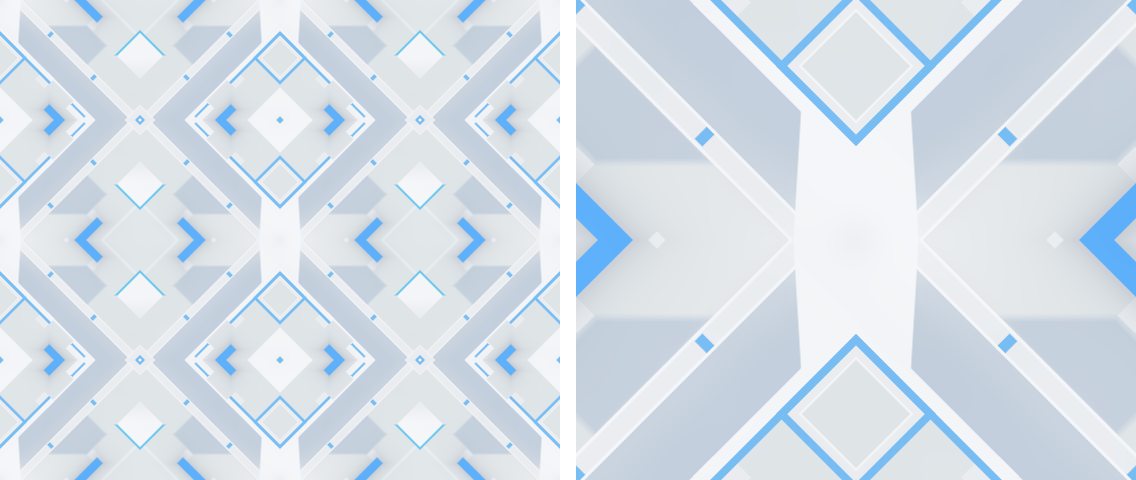
Left, the full canvas; right, a detail of the centre.
A Shadertoy shader for this pattern:

```glsl
// Mirrored lattice of pale panels, slate bands and bright blue chevrons, two repeats each way

const vec2 CELL = vec2(384.0, 329.0);   // design units per repeat
const vec2 REPEATS = vec2(2.0);
const float TAU = 6.2831853;

const vec3 PANEL = vec3(0.876, 0.896, 0.908);
const vec3 MIST  = vec3(0.902, 0.914, 0.924);
const vec3 WHITE = vec3(0.955, 0.962, 0.972);
const vec3 PALE  = vec3(0.918, 0.928, 0.942);
const vec3 SLATE = vec3(0.768, 0.812, 0.866);
const vec3 BLUE  = vec3(0.37, 0.69, 0.98);
const vec3 SKY   = vec3(0.47, 0.74, 0.95);
const vec3 CYAN  = vec3(0.44, 0.78, 0.94);

// Signed distance to a 45 degree box, bounded along x+y and x-y
float slantBox(vec2 p, vec2 sumRange, vec2 diffRange) {
    float s = p.x + p.y, t = p.x - p.y;
    float d = max(max(sumRange.x - s, s - sumRange.y),
                  max(diffRange.x - t, t - diffRange.y));
    return d * 0.7071;
}

float diamond(vec2 p, float radius) {
    return (abs(p.x) + abs(p.y) - radius) * 0.7071;
}

float outline(float d, float width) {
    return abs(d) - 0.5 * width;
}

float glow(vec2 p, float reach) {
    return exp(-dot(p, p) / (reach * reach));
}

vec3 paint(vec3 base, vec3 ink, float d, float blur) {
    return mix(base, ink, clamp(0.5 - d / blur, 0.0, 1.0));
}

vec3 shade(vec3 base, float d, float reach, float strength) {
    return base * (1.0 - strength * vec3(1.0, 0.9, 0.75) * exp(-max(d, 0.0) / reach));
}

// Layered sines with whole periods, so the tint wraps
float softTint(vec2 uv) {
    vec2 a = TAU * uv;
    return sin(4.0 * a.x + 2.0 * sin(2.0 * a.y)) * 0.5
         + sin(6.0 * a.y + 2.0 * sin(4.0 * a.x)) * 0.3
         + sin(10.0 * a.x + 8.0 * a.y) * 0.2;
}

// Slate bands, pale strips and the bright gap between cells
vec3 lattice(vec3 col, vec2 p, float aa) {
    vec2 fromGap = p - vec2(0.0, 0.5 * CELL.y);
    float s = p.x + p.y;
    col = mix(col, MIST, smoothstep(185.0, 205.0, s) * smoothstep(130.0, 40.0, p.x));
    float patchD = max(slantBox(p, vec2(194.0, 248.0), vec2(-200.0, 44.0)), p.y - 129.0);
    vec3 patchInk = mix(SLATE, PANEL, 0.08 + 0.35 * smoothstep(80.0, 50.0, p.x));
    col = paint(col, patchInk, patchD, 4.0);
    float slab = slantBox(p, vec2(130.0, 180.0), vec2(-200.0, 200.0));
    float fade = 0.22 * smoothstep(110.0, 160.0, p.y) + 0.2 * smoothstep(150.0, 178.0, s);
    col = paint(col, mix(SLATE, PANEL, fade), slab, aa);
    float strip = slantBox(p, vec2(180.0, 194.0), vec2(-140.0, 200.0));
    col = paint(col, PALE, strip, aa);
    col = paint(col, WHITE, outline(strip, 1.5), aa);
    for (float i = 0.0; i < 2.0; i++) {
        float along = mix(-48.0, 70.0, i);
        col = paint(col, SKY, slantBox(p, vec2(181.0, 192.0), along + vec2(-3.5, 3.5)), aa);
    }
    float gap = max(p.x - 25.0 - 0.06 * (p.y - 104.0), (130.0 - s) * 0.7071);
    col = mix(col, WHITE, 0.5 * glow(fromGap * vec2(1.0, 2.5), 42.0));
    col = paint(col, mix(WHITE, PALE, 0.6 * glow(fromGap, 11.0)), gap, 1.5 * aa);
    return paint(col, WHITE, slantBox(p, vec2(121.0, 131.0), vec2(-140.0, 18.0)), aa);
}

// Framed square with its white core, inner chevrons and linked small squares
vec3 framedSquare(vec3 col, vec2 p, float aa) {
    col = paint(col, WHITE, slantBox(p, vec2(127.0, 131.0), vec2(0.0, 140.0)), aa);
    float core = diamond(p, 45.0);
    col = paint(col, mix(WHITE, PALE, 0.25 * glow(p, 14.0)), core, aa);
    col = paint(col, SKY, diamond(p, 5.0), aa);
    col = paint(col, PALE, slantBox(p, vec2(104.0, 119.0), vec2(-8.0, 18.0)), aa);
    col = paint(col, WHITE, slantBox(p, vec2(106.0, 128.0), vec2(74.0, 140.0)), aa);
    col = paint(col, SKY, slantBox(p, vec2(118.5, 122.5), vec2(76.0, 112.0)), aa);
    float chevron = slantBox(p, vec2(74.0, 89.0), vec2(46.0, 140.0));
    col = shade(col, chevron, 7.0, 0.13);
    col = paint(col, BLUE, chevron, aa);
    float link = diamond(p - vec2(0.0, 85.0), 34.0);
    col = paint(col, PALE, link, aa);
    col = paint(col, PANEL, link + 6.0, aa);
    col = paint(col, WHITE, outline(link + 6.0, 1.0), aa);
    col = paint(col, SKY, outline(link, 3.6), aa);
    return paint(col, SKY, slantBox(p, vec2(116.5, 121.5), vec2(-122.0, 18.0)), aa);
}

// Open square with wide chevrons; q is measured from its centre
vec3 openSquare(vec3 col, vec2 q, float aa) {
    float square = diamond(q, 49.0);
    col = paint(col, PALE, square - 4.0, 2.0 * aa);
    col = paint(col, PANEL * 1.01, square, aa);
    col = paint(col, PALE, slantBox(q, vec2(88.0, 107.0), vec2(22.0, 38.0)), aa);
    float chevron = slantBox(q, vec2(74.0, 90.0), vec2(28.0, 140.0));
    col = shade(col, chevron, 8.0, 0.11);
    col = paint(col, BLUE, chevron, aa);
    col = paint(col, PALE, diamond(q - vec2(101.0, 0.0), 4.0), aa);
    vec2 r = q - vec2(0.0, 76.0);
    float tile = diamond(r, 32.0);
    col = paint(col, mix(WHITE, PALE, smoothstep(0.0, 32.0, r.y)), tile, aa);
    return paint(col, CYAN, max(outline(diamond(r, 33.0), 2.8), r.y), aa);
}

// Small ringed square where the strips cross, inside a soft light
vec3 crossing(vec3 col, vec2 b, float aa) {
    float plate = diamond(b, 20.0);
    col = paint(col, PALE, plate, aa);
    col = paint(col, WHITE, outline(plate, 1.3), aa);
    col = paint(col, SKY, diamond(b, 7.0), aa);
    return paint(col, WHITE, diamond(b, 2.5), aa);
}

void mainImage(out vec4 fragColor, in vec2 fragCoord) {
    vec2 uv = fragCoord / iResolution.xy;
    vec2 pos = uv * REPEATS * CELL;
    float aa = 1.2 * REPEATS.x * CELL.x / iResolution.x;

    // Fold each repeat into one mirrored quarter
    vec2 p = vec2(abs(mod(pos.x + 0.5 * CELL.x, CELL.x) - 0.5 * CELL.x),
                  abs(mod(pos.y, CELL.y) - 0.5 * CELL.y));

    vec3 col = lattice(PANEL, p, aa);
    col = framedSquare(col, p, aa);
    col = openSquare(col, 0.5 * CELL - p, aa);
    col = crossing(col, p - vec2(0.5 * CELL.x, 0.0), aa);
    col += 0.004 * softTint(uv);
    fragColor = vec4(col, 1.0);
}
```
